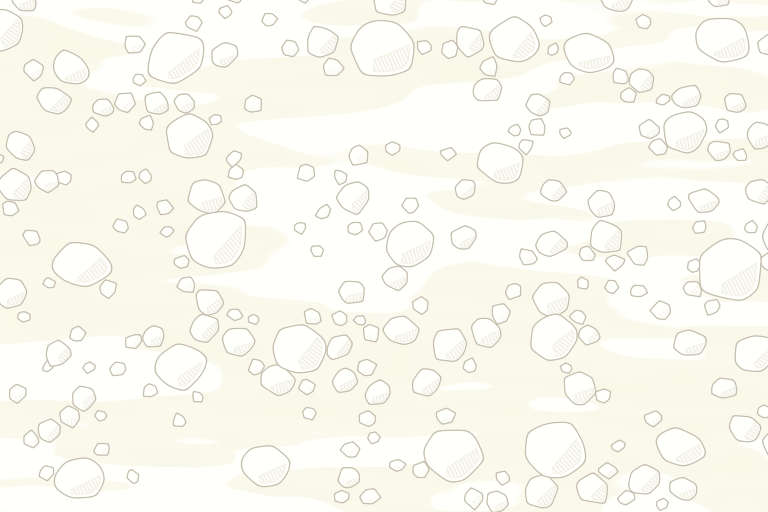
Reproduce this texture procedurally as a Shadertoy shader.

```glsl
// Clustered pale faceted pebbles with thin outlines on streaky cream sand.

const vec3 SAND    = vec3(0.98, 0.973, 0.915);
const vec3 WHITE   = vec3(1.0, 1.0, 0.985);
const vec3 OUTLINE = vec3(0.77, 0.745, 0.685);
const vec3 SHADE   = vec3(0.90, 0.885, 0.82);
const float LINE_HALF_WIDTH = 0.0012;

// A layer is a grid of cells, each holding at most one stone.
struct Layer { float cell; float rMin; float rMax; float chance; float seed; };
const Layer BIG    = Layer(0.200, 0.042, 0.066, 0.74, 11.0);
const Layer MEDIUM = Layer(0.096, 0.022, 0.036, 0.96, 37.0);
const Layer SMALL  = Layer(0.052, 0.011, 0.020, 0.96, 71.0);

float hash(vec2 p) {
    return fract(sin(dot(p, vec2(12.9898, 78.233))) * 43758.5453);
}

float noise(vec2 p) {
    vec2 i = floor(p), f = fract(p);
    f = f * f * (3.0 - 2.0 * f);
    return mix(mix(hash(i), hash(i + vec2(1, 0)), f.x),
               mix(hash(i + vec2(0, 1)), hash(i + vec2(1, 1)), f.x), f.y);
}

// Each row of cells slides sideways by its own amount.
float rowShift(float row, float seed) { return hash(vec2(row, seed)); }

// Cell number n (0 to 8) of the 3 x 3 block around p.
vec2 cellNear(vec2 p, int n, Layer l) {
    float row = floor(p.y / l.cell) + float(n / 3 - 1);
    float column = floor(p.x / l.cell - rowShift(row, l.seed)) + float(n % 3 - 1);
    return vec2(column, row);
}

// Centre and radius of the stone in a cell; radius 0 means empty.
vec3 placeStone(vec2 id, Layer l) {
    vec2 key = id + l.seed;
    float r = mix(l.rMin, l.rMax, hash(key + 0.7));
    vec2 jitter = 2.0 * vec2(hash(key + 1.3), hash(key + 2.9)) - 1.0;
    vec2 centre = (id + 0.5 + vec2(rowShift(id.y, l.seed), 0.0)) * l.cell;
    centre += jitter * (0.5 * l.cell - 0.85 * r);
    return vec3(centre, hash(key + 4.1) < l.chance ? r : 0.0);
}

// Stones crowd around larger ones but hardly ever overlap them.
bool keeps(vec3 s, float gap, float nearChance, float farChance) {
    float chance = mix(nearChance, farChance, smoothstep(0.0, 0.04, gap));
    return gap > 0.0 && hash(s.xy * 91.7) < chance;
}

float gapBetween(vec3 a, vec3 b) {
    return b.z > 0.0 ? distance(a.xy, b.xy) - 0.88 * (a.z + b.z) : 1.0;
}

float gapToBig(vec3 s) {
    float gap = 1.0;
    for (int n = 0; n < 9; n++)
        gap = min(gap, gapBetween(s, placeStone(cellNear(s.xy, n, BIG), BIG)));
    return gap;
}

bool keepsMedium(vec3 s) { return keeps(s, gapToBig(s), 0.95, 0.38); }

float gapToMedium(vec3 s) {
    float gap = 1.0;
    for (int n = 0; n < 9; n++) {
        vec3 other = placeStone(cellNear(s.xy, n, MEDIUM), MEDIUM);
        float g = gapBetween(s, other);
        if (g < gap && keepsMedium(other)) gap = g;
    }
    return gap;
}

bool keepsSmall(vec3 s) {
    return keeps(s, min(gapToBig(s), gapToMedium(s)), 0.75, 0.13);
}

// Distance to a rounded irregular polygon: smooth maximum of half planes.
float stoneDistance(vec2 q, float r, vec2 key, float sides) {
    float rounding = 0.075 * r, sum = 0.0;
    float turn = 6.2832 * hash(key + 5.3), stretch = 0.34 * hash(key + 6.1);
    float tilt = 1.6 * (hash(key + 3.7) - 0.5);
    for (float i = 0.0; i < sides; i++) {
        float angle = 6.2832 * (i + 0.6 * hash(key + i * 1.7)) / sides + turn;
        float reach = 0.89 + 0.16 * hash(key + i * 2.3 + 9.0);
        reach *= 1.0 - stretch * abs(sin(angle - tilt));
        sum += exp((dot(q, vec2(cos(angle), sin(angle))) - reach * r) / rounding);
    }
    return rounding * log(sum);
}

// Finely hatched facet on the lower right of a stone, with a faint crease.
float facet(vec2 q, float r, float d, vec2 key, float px) {
    float a = -1.0 + 0.7 * (hash(key + 7.7) - 0.5);
    float b = a + 0.9 + 0.4 * hash(key + 8.3);
    float wedge = min(dot(q, vec2(cos(a), sin(a))) - 0.25 * r,
                      dot(q, vec2(cos(b), sin(b))) + 0.22 * r);
    float edge = min(wedge, -d - 0.13 * r);
    float hatch = 0.5 + 0.5 * sin(950.0 * dot(q, vec2(cos(b + 0.5), sin(b + 0.5))));
    float crease = 1.0 - smoothstep(0.0, 2.0 * px, abs(edge));
    float fade = smoothstep(0.012, 0.026, r);
    return fade * max(0.55 * hatch * smoothstep(-px, px, edge), 0.45 * crease);
}

vec3 paintLayer(vec3 col, vec2 p, Layer l, int level, float sides, float px) {
    for (int n = 0; n < 9; n++) {
        vec2 id = cellNear(p, n, l);
        vec3 s = placeStone(id, l);
        vec2 q = p - s.xy, key = id + l.seed;
        if (s.z == 0.0 || length(q) > 1.4 * s.z) continue;
        if (level == 1 && !keepsMedium(s)) continue;
        if (level == 2 && !keepsSmall(s)) continue;
        float d = stoneDistance(q, s.z, key, sides);
        vec3 body = mix(WHITE, SHADE, facet(q, s.z, d, key, px));
        col = mix(col, body, 1.0 - smoothstep(-px, px, d));
        float line = smoothstep(LINE_HALF_WIDTH - px, LINE_HALF_WIDTH + px, abs(d));
        col = mix(OUTLINE, col, line);
    }
    return col;
}

// Long, level, wavy patches of lighter sand.
vec3 sand(vec2 p, float px) {
    p.y += 0.04 * noise(p * vec2(3.0, 6.0)) + 0.010 * noise(p * vec2(13.0, 34.0));
    float streak = 0.60 * noise(p * vec2(3.1, 14.0) + 3.0)
                 + 0.40 * noise(p * vec2(5.5, 31.0) + 17.0);
    float slope = 14.0 * px;
    float patches = smoothstep(0.54 - slope, 0.54 + slope, streak);
    float mottle = 0.25 * noise(p * vec2(9.0, 45.0) + 40.0);
    return mix(SAND, WHITE, max(patches, mottle * mottle * 4.0));
}

void mainImage(out vec4 fragColor, in vec2 fragCoord) {
    vec2 p = fragCoord / iResolution.y;
    float px = 0.6 / iResolution.y;
    vec3 col = sand(p, px);
    col = paintLayer(col, p, SMALL, 2, 6.0, px);
    col = paintLayer(col, p, MEDIUM, 1, 7.0, px);
    col = paintLayer(col, p, BIG, 0, 8.0, px);
    fragColor = vec4(col, 1.0);
}
```
